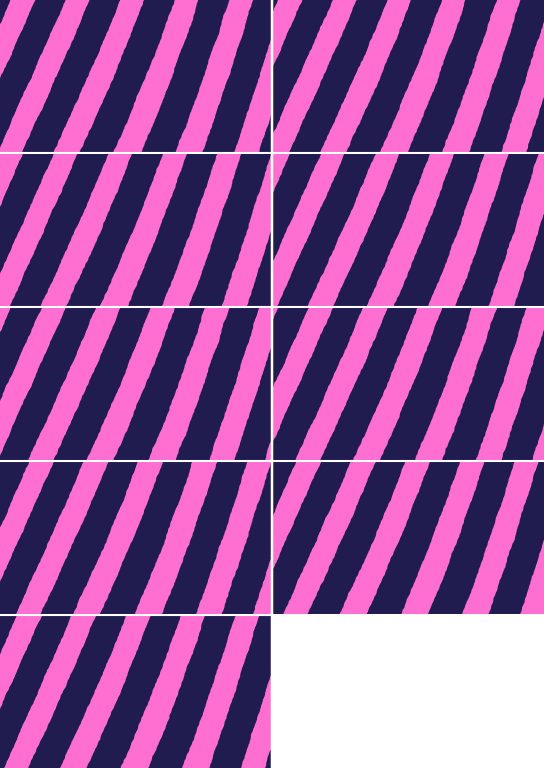
Reproduce this pattern procedurally as a WebGL 2 fragment shader.

```glsl
#version 300 es
precision highp float;

uniform vec2 u_resolution;
out vec4 outColor;

#define GRID vec2(2.0, 5.0)        // panels across and down
#define FRAMES 9.0                 // filled panels, one stripe cycle
#define GUTTER vec2(0.0046, 0.0027)
#define PERIOD 0.2013              // stripe spacing, in panel widths
#define PINK_SHARE 0.444           // pink part of each period
#define START 0.041                // first stripe edge at panel top
#define LEAN vec2(0.250, 0.180)    // stripe lean at left and right
#define WOBBLE 0.0045              // slow edge drift
#define JAG 0.0030                 // fine edge roughness

const vec3 NAVY = vec3(0.13, 0.11, 0.31);
const vec3 PINK = vec3(1.00, 0.43, 0.82);
const vec3 WHITE = vec3(1.0);

vec2 hashGradient(vec2 cell) {
  vec3 h = fract(cell.xyx * vec3(0.1031, 0.1030, 0.0973));
  h += dot(h, h.yzx + 33.33);
  float angle = 6.28318 * fract((h.x + h.y) * h.z);
  return vec2(cos(angle), sin(angle));
}

float gradientNoise(vec2 p) {
  vec2 i = floor(p);
  vec2 f = p - i;
  vec2 w = f * f * f * (f * (f * 6.0 - 15.0) + 10.0);
  vec2 e = vec2(1.0, 0.0);
  float a = dot(hashGradient(i), f);
  float b = dot(hashGradient(i + e.xy), f - e.xy);
  float c = dot(hashGradient(i + e.yx), f - e.yx);
  float d = dot(hashGradient(i + 1.0), f - 1.0);
  return mix(mix(a, b, w.x), mix(c, d, w.x), w.y);
}

// Stripe phase inside a panel; p runs right and down from its top left.
float stripePhase(vec2 p, float frame) {
  float lean = mix(LEAN.x, LEAN.y, smoothstep(0.08, 0.92, p.x));
  float x = p.x + p.y * lean - START;
  x += WOBBLE * gradientNoise(p * vec2(9.0, 7.0));
  x += JAG * gradientNoise(p * vec2(60.0, 34.0) + 17.0);
  return x / PERIOD + frame / FRAMES;
}

void main() {
  vec2 uv = gl_FragCoord.xy / u_resolution;
  uv.y = 1.0 - uv.y;

  // Panel grid, read left to right and top to bottom
  vec2 size = (1.0 - GUTTER * (GRID - 1.0)) / GRID;
  vec2 pitch = size + GUTTER;
  vec2 cell = floor((uv + 0.5 * GUTTER) / pitch);
  vec2 offset = uv - cell * pitch;
  float frame = cell.x + GRID.x * cell.y;

  // Slanted stripes, antialiased by their distance to the nearest edge
  float phase = stripePhase(offset / size, frame);
  float fromCentre = abs(fract(phase - 0.5 * PINK_SHARE + 0.5) - 0.5);
  float pixel = 1.0 / (u_resolution.x * size.x * PERIOD);
  float pink = clamp((0.5 * PINK_SHARE - fromCentre) / pixel + 0.5, 0.0, 1.0);
  vec3 color = mix(NAVY, PINK, pink);

  // White gutters and the unused last panel
  vec2 inset = min(offset, size - offset) * u_resolution;
  vec2 cover = clamp(inset + 0.5, 0.0, 1.0);
  float panel = cover.x * cover.y * step(frame, FRAMES - 0.5);
  outColor = vec4(mix(WHITE, color, panel), 1.0);
}
```
